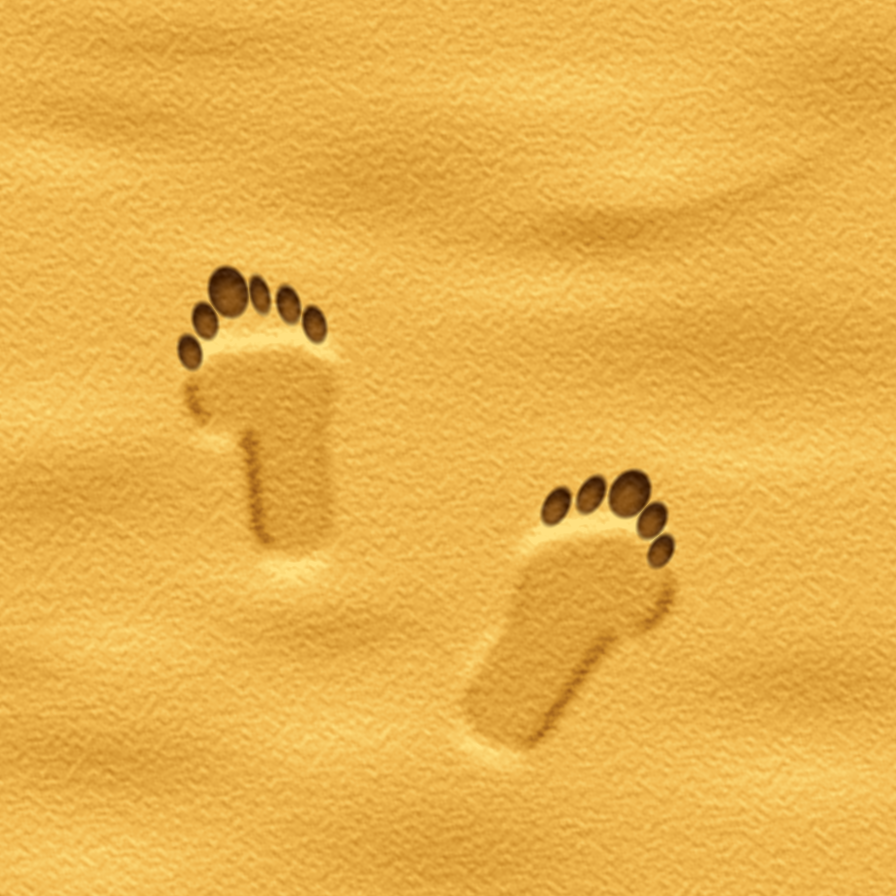
This texture is drawn by a Shadertoy shader. Its source:

```glsl
// Two bare footprints pressed into warm, softly rolling sand.
// Soft ellipses and a curved crest set the dune tone, blended capsules press
// the soles, tilted ellipses dig the toes, and embossed noise adds the grain.

const int TOES = 11;
const int LEFT_TOES = 6;
const int DUNES = 12;

// Each entry: centre.xy, radii.xy
const vec4 toes[TOES] = vec4[](
    vec4(.255, .674, .022, .029), vec4(.290, .671, .011, .022),
    vec4(.322, .660, .013, .022), vec4(.351, .638, .013, .021),
    vec4(.229, .642, .014, .021), vec4(.212, .607, .013, .020),
    vec4(.621, .435, .014, .023), vec4(.660, .448, .014, .023),
    vec4(.703, .449, .022, .028), vec4(.728, .419, .015, .022),
    vec4(.738, .385, .013, .020));

const vec4 hollows[DUNES] = vec4[](
    vec4(.12, .87, .13, .035), vec4(.42, .80, .13, .080),
    vec4(.64, .735, .12, .03), vec4(.82, .61, .24, .050),
    vec4(.11, .155, .16, .04), vec4(.02, .26, .07, .030),
    vec4(.91, .245, .14, .04), vec4(.50, .05, .16, .060),
    vec4(.08, .45, .14, .050), vec4(.95, .91, .10, .050),
    vec4(.38, .30, .10, .030), vec4(.20, .96, .16, .030));

const vec4 ridges[DUNES] = vec4[](
    vec4(.72, .82, .09, .035), vec4(.62, .91, .17, .030),
    vec4(.06, .82, .10, .030), vec4(.33, .72, .15, .035),
    vec4(.12, .28, .12, .030), vec4(.32, .355, .09, .025),
    vec4(.85, .50, .20, .030), vec4(.62, .67, .14, .030),
    vec4(.38, .19, .12, .040), vec4(.90, .14, .15, .040),
    vec4(.05, .54, .12, .040), vec4(.10, .04, .15, .040));

float hash(vec2 p) {
    vec3 q = fract(p.xyx * .1031);
    q += dot(q, q.yzx + 33.33);
    return fract((q.x + q.y) * q.z);
}

float noise(vec2 p) {
    vec2 i = floor(p), f = fract(p);
    f = f * f * (3. - 2. * f);
    return mix(mix(hash(i), hash(i + vec2(1, 0)), f.x),
               mix(hash(i + vec2(0, 1)), hash(i + vec2(1, 1)), f.x), f.y);
}

float bell(float x, float width) { return exp(-x * x / (width * width)); }

float capsule(vec2 p, vec2 a, vec2 b, float r) {
    vec2 ap = p - a, ab = b - a;
    return length(ap - ab * clamp(dot(ap, ab) / dot(ab, ab), 0., 1.)) - r;
}

float blend(float a, float b, float k) {
    float h = clamp(.5 + .5 * (b - a) / k, 0., 1.);
    return mix(b, a, h) - k * h * (1. - h);
}

// Distance to a sole: a broad ball joined to a narrower heel
float sole(vec2 p, bool left) {
    float ball = left ? capsule(p, vec2(.257, .564), vec2(.326, .570), .048)
                      : capsule(p, vec2(.638, .342), vec2(.690, .350), .062);
    float heel = left ? capsule(p, vec2(.318, .545), vec2(.328, .423), .046)
                      : capsule(p, vec2(.618, .290), vec2(.569, .216), .053);
    return blend(ball, heel, .03);
}

// Light and shadow of one pressed sole
float soleTone(vec2 p, bool left, vec2 shadowDir, vec2 heelDir) {
    const float e = .002;
    float d = sole(p, left);
    vec2 n = normalize(vec2(sole(p + vec2(e, 0), left) - d,
                            sole(p + vec2(0, e), left) - d) + 1e-6);
    float tone = -.5 * (1. - smoothstep(-.014, .006, d));
    tone += 1.1 * bell(d - .004, .014) * smoothstep(.25, .9, n.y);
    tone += .75 * bell(d - .011, .013) * smoothstep(.6, 1., dot(n, heelDir));
    tone -= 1.0 * bell(d + .003, .009) * smoothstep(.6, 1., dot(n, shadowDir));
    return tone - .25 * bell(d + .006, .010) * n.x * n.x;
}

float swell(vec2 p, vec4 s) {
    vec2 q = (p - s.xy) / s.zw;
    return exp(-dot(q, q));
}

float duneTone(vec2 p) {
    vec2 w = p + .03 * (vec2(noise(p * 6.), noise(p * 6. + 31.)) - .5);
    float tone = 0.;
    for (int i = 0; i < DUNES; i++)
        tone += .42 * swell(w, ridges[i]) - .5 * swell(w, hollows[i]);
    // Curved crest casting a shadow downhill
    float x = p.x - .68;
    float below = .765 + 1.2 * x * x - p.y;
    float span = smoothstep(.57, .68, p.x) * (1. - smoothstep(.84, 1., p.x));
    return tone - .65 * span * smoothstep(-.008, .012, below) * exp(-max(below, 0.) / .035);
}

float grain(vec2 p) {
    vec2 q = mat2(.8, .6, -.6, .8) * p * vec2(165., 190.);
    vec2 light = vec2(-.45, .6);
    return noise(q) - noise(q + light) + .35 * (noise(q * 1.9) - .5);
}

vec3 sandColour(float tone) {
    vec3 c = mix(vec3(.59, .34, .08), vec3(.81, .56, .17), clamp(tone + 2., 0., 1.));
    c = mix(c, vec3(.945, .725, .315), clamp(tone + 1., 0., 1.));
    return mix(c, vec3(1., .88, .50), clamp(tone, 0., 1.));
}

void mainImage(out vec4 fragColor, in vec2 fragCoord) {
    vec2 p = fragCoord / iResolution.xy;
    float soft = .002 + 1. / iResolution.y;
    float tone = duneTone(p) + soleTone(p, true, vec2(-.95, -.3), vec2(.05, -1.))
               + soleTone(p, false, vec2(.8, -.6), vec2(-.45, -.9));

    // Toe pits: coverage, depth colour and a lit lower rim
    float pit = 0., rim = 0., floorLight = 0.;
    for (int i = 0; i < TOES; i++) {
        float tilt = i < LEFT_TOES ? .25 : -.5;
        vec2 q = mat2(cos(tilt), -sin(tilt), sin(tilt), cos(tilt)) * (p - toes[i].xy);
        vec2 r = toes[i].zw, u = q / r;
        float d = (length(u) - 1.) * min(r.x, r.y);
        float cover = 1. - smoothstep(-soft, soft, d);
        pit = max(pit, cover);
        rim = max(rim, exp(-max(d, 0.) / .006) * clamp(.5 - .5 * u.y, 0., 1.));
        floorLight += cover * (1. - smoothstep(.2, 1.2, length(u + vec2(0, .35))));
    }
    float speck = grain(p);
    vec3 sand = sandColour(tone + .55 * rim + .75 * speck - .05);
    vec3 hole = mix(vec3(.25, .12, .02), vec3(.55, .34, .10), clamp(floorLight, 0., 1.));
    fragColor = vec4(mix(sand, hole + .08 * speck, pit), 1.);
}
```
